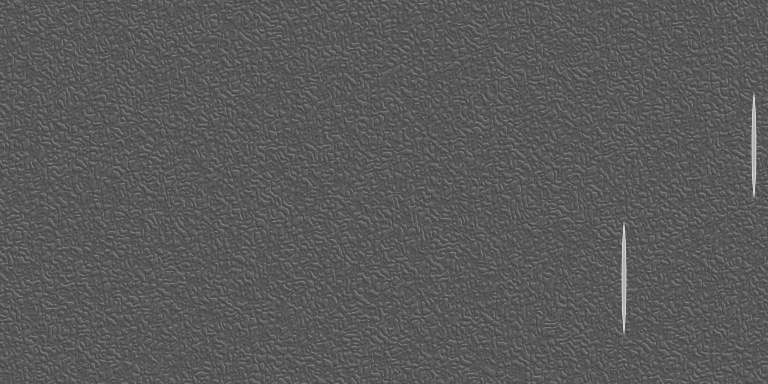
A Shadertoy shader for this texture:

```glsl
// Dark grey embossed leather with pebbled grain and two pale vertical slits.
#define GRAIN_SCALE 64.0
#define GRAIN_WARP 0.35
#define RELIEF 0.030
#define GLINT 0.075
#define CREASE_SHADE 0.035
#define BASE_GREY 0.343
#define LIGHT_DIR vec2(0.45, 0.893)
#define SLIT_WIDTH 0.0062
#define SLIT_GREY 0.70
#define SLIT_RIM 0.88

// Integer hash giving a unit gradient for each lattice point
vec2 latticeGradient(ivec2 cell) {
    uint h = uint(cell.x) * 1597u ^ uint(cell.y) * 51749u;
    h = (h ^ (h >> 15)) * 73939u;
    h = (h ^ (h >> 13)) * 91193u;
    h ^= h >> 16;
    float angle = float(h & 65535u) * 6.2831853 / 65536.0;
    return vec2(cos(angle), sin(angle));
}

float gradientNoise(vec2 p) {
    vec2 base = floor(p);
    vec2 f = p - base;
    ivec2 cell = ivec2(base);
    vec2 u = f * f * f * (f * (f * 6.0 - 15.0) + 10.0);
    ivec2 e = ivec2(0, 1);
    float a = dot(latticeGradient(cell), f);
    float b = dot(latticeGradient(cell + e.yx), f - vec2(1, 0));
    float c = dot(latticeGradient(cell + e.xy), f - vec2(0, 1));
    float d = dot(latticeGradient(cell + e.yy), f - vec2(1, 1));
    return mix(mix(a, b, u.x), mix(c, d, u.x), u.y);
}

// Rounded pebbles: every lobe of the noise rises, its zero lines are creases
float grainHeight(vec2 p) {
    vec2 warp = vec2(gradientNoise(p * 0.6 + 31.0), gradientNoise(p * 0.6 + 87.0));
    vec2 q = mat2(0.8, 0.6, -0.6, 0.8) * (p + GRAIN_WARP * warp);
    float n = gradientNoise(q) + 0.30 * gradientNoise(q * 1.8 + 53.0);
    return smoothstep(-0.10, 0.42, abs(n));
}

float leatherTone(vec2 uv) {
    vec2 p = uv * GRAIN_SCALE;
    vec2 stepToLight = 0.16 * LIGHT_DIR;
    float slope = (grainHeight(p - stepToLight) - grainHeight(p + stepToLight)) / 0.32;
    float height = grainHeight(p);
    float glint = smoothstep(0.8, 2.2, slope) * smoothstep(0.3, 0.8, height);
    float fibre = 0.035 * gradientNoise(p * 2.3 + 19.0);
    return BASE_GREY + RELIEF * clamp(slope, -1.8, 2.4) + GLINT * glint
        + CREASE_SHADE * (height - 0.5) + fibre;
}

// Pointed upright lens: x is coverage, y is closeness to rim or tip
vec2 slit(vec2 offset, float halfLength, float pixel) {
    float along = offset.y / halfLength;
    float halfWidth = SLIT_WIDTH * max(1.0 - pow(abs(along), 2.6), 0.0);
    float distanceIn = halfWidth - abs(offset.x);
    float cover = smoothstep(-0.5 * pixel, 0.5 * pixel, distanceIn)
        * step(abs(along), 1.0);
    float rim = 1.0 - smoothstep(0.0, 0.7 * SLIT_WIDTH, distanceIn);
    return vec2(cover, rim);
}

void mainImage(out vec4 fragColor, in vec2 fragCoord) {
    float pixel = 1.0 / iResolution.y;
    vec2 uv = fragCoord * pixel;
    float tone = leatherTone(uv);

    // Slits step down and left across the right-hand side
    for (int i = 0; i < 2; i++) {
        float k = float(i);
        vec2 centre = mix(vec2(1.9635, 0.621), vec2(1.625, 0.275), k);
        vec2 mark = slit(uv - centre, mix(0.143, 0.153, k), pixel);
        tone = mix(tone, mix(SLIT_GREY, SLIT_RIM, mark.y), mark.x);
    }
    fragColor = vec4(vec3(clamp(tone, 0.0, 1.0)), 1.0);
}
```
